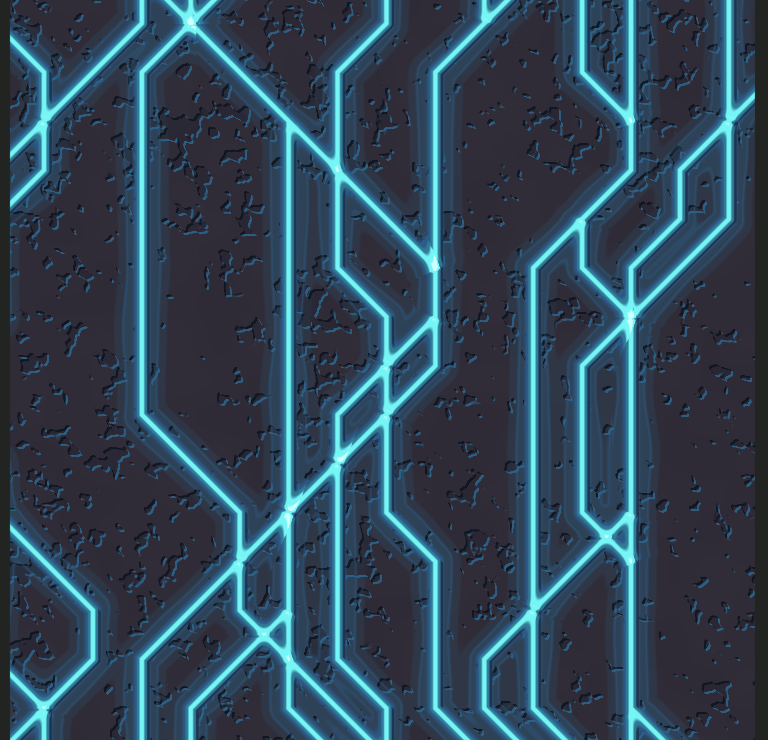
Give the GLSL for this texture, as a WebGL 1 fragment shader.

```glsl
precision highp float;

// Glowing circuit traces on a worn dark slate plate.
// Each trace is a random walk up a square lattice, going straight or at 45 degrees;
// distance to the traces gives core, shadow and banded halo, noise gives the chips.

uniform vec2 u_resolution;

float hash(vec2 p) {
  vec3 q = fract(p.xyx * vec3(0.1031, 0.1030, 0.0973));
  q += dot(q, q.yzx + 33.33);
  return fract((q.x + q.y) * q.z);
}

float noise(vec2 p) {
  vec2 i = floor(p), f = fract(p);
  f = f * f * (3.0 - 2.0 * f);
  return mix(mix(hash(i), hash(i + vec2(1.0, 0.0)), f.x),
             mix(hash(i + vec2(0.0, 1.0)), hash(i + vec2(1.0, 1.0)), f.x), f.y);
}

float segment(vec2 p, vec2 a, vec2 b) {
  vec2 ab = b - a;
  return length(p - a - ab * clamp(dot(p - a, ab) / dot(ab, ab), 0.0, 1.0));
}

// Minimum that swells junctions, but not traces lying on each other.
vec2 join(vec2 a, vec2 b) {
  float h = max(0.2 - abs(a.x - b.x), 0.0);
  float crossing = smoothstep(0.0, 0.06, abs(a.y - b.y));
  return min(a, b) - vec2(h * h * 1.25 * crossing, 0.0);
}

// x: distance to the traces, y: distance to their shifted shadow.
vec2 traces(vec2 p) {
  vec2 shadowPoint = p - vec2(0.13, -0.04);
  vec2 nearest = vec2(9.0);
  for (int k = 0; k < 12; k++) {
    float id = float(k);
    float home = floor(id * 1.4 + 0.5);
    vec2 node = vec2(home, -2.0);
    float turn = 0.0;
    vec2 own = vec2(9.0);
    for (int j = 0; j < 19; j++) {
      vec2 seed = vec2(id * 7.0 + 3.0, node.y + 41.0);
      float away = node.x - home;
      float stopChance = turn == 0.0 ? 0.27 : 0.42;
      if (hash(seed) < stopChance || abs(away + turn) > 2.0) {
        float side = hash(seed + 90.0) - 0.5 - away * 0.25;
        turn = turn != 0.0 ? 0.0 : (side < 0.0 ? -1.0 : 1.0);
      }
      vec2 next = node + vec2(turn, 1.0);
      if (abs(node.y + 0.5 - p.y) < 2.5) {
        own = min(own, vec2(segment(p, node, next), segment(shadowPoint, node, next)));
      }
      node = next;
    }
    nearest = join(nearest, own);
  }
  return nearest;
}

// Small ragged chips, gathered in worn patches.
float chips(vec2 p) {
  vec2 warped = p + 0.16 * vec2(noise(p * 8.0), noise(p * 8.0 + 70.0));
  float grain = 0.66 * noise(warped * 4.6) + 0.34 * noise(warped * 10.0 + 20.0);
  float wear = noise(p * 0.45 + 11.0) * 0.65 + noise(p * 1.3 + 5.0) * 0.35;
  return smoothstep(0.70, 0.74, grain + 0.4 * (wear - 0.5));
}

void main() {
  vec2 uv = gl_FragCoord.xy / u_resolution.x;
  vec2 p = uv * 15.7 + vec2(0.1, 0.35);
  vec2 d = traces(p);

  // Slate with a faint cloudy tint
  vec3 color = vec3(0.185, 0.17, 0.215) + 0.01 * (noise(p * 1.3) - 0.5);

  // Stepped halo, its outer bands wandering in width
  float reach = d.x + 0.16 * (noise(p * 0.8 + 30.0) - 0.5);
  float halo = 0.35 * smoothstep(0.55, 0.48, reach)
             + 0.4 * smoothstep(0.38, 0.34, reach)
             + 0.25 * exp(-d.x * 5.0);
  color = mix(color, vec3(0.18, 0.28, 0.37), halo);

  // Embossed chips: dark hollow, dark upper rim, blue lower rim
  float chip = chips(p);
  float relief = chip - chips(p + vec2(-0.04, 0.04));
  color = mix(color, vec3(0.13, 0.13, 0.18), chip * 0.4);
  color = mix(color, vec3(0.05, 0.08, 0.12), 0.85 * clamp(relief, 0.0, 1.0));
  color = mix(color, vec3(0.17, 0.40, 0.56), 0.85 * clamp(-relief, 0.0, 1.0));

  // Blue flank with a faint contour echo and a thin dark shadow line
  color = mix(color, vec3(0.17, 0.35, 0.52), 0.4 * smoothstep(0.035, 0.0, abs(reach - 0.32)));
  color = mix(color, vec3(0.17, 0.36, 0.55), 0.9 * smoothstep(0.21, 0.12, d.x));
  color = mix(color, vec3(0.10, 0.16, 0.25), 0.75 * smoothstep(0.045, 0.015, d.y));

  // Teal edge and bright core
  color = mix(color, vec3(0.19, 0.48, 0.59), smoothstep(0.125, 0.085, d.x));
  color = mix(color, vec3(0.46, 0.96, 0.96), smoothstep(0.072, 0.025, d.x));
  color += vec3(0.35, 0.04, 0.04) * smoothstep(-0.01, -0.04, d.x);

  // Dark side margins
  float inside = smoothstep(0.012, 0.014, uv.x) * smoothstep(0.984, 0.982, uv.x);
  color = mix(vec3(0.13, 0.14, 0.13), color, inside);

  gl_FragColor = vec4(color, 1.0);
}
```
